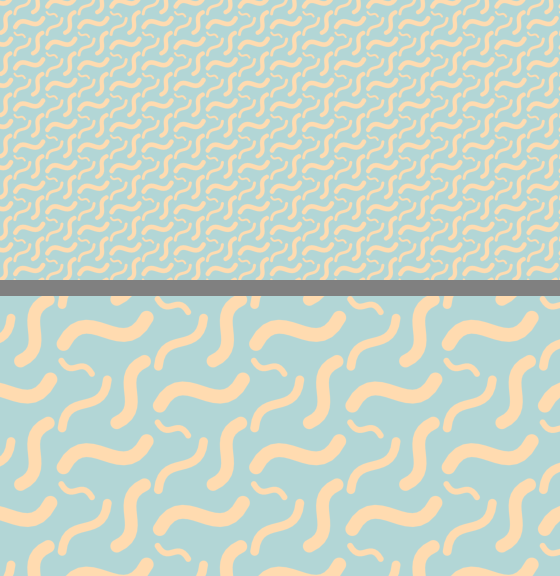
Top, the full canvas; bottom, a detail of the centre.
This pattern is drawn by a WebGL 1 fragment shader. Its source:

```glsl
precision highp float;

uniform vec2 u_resolution;

// Lengths are in hundredths of the canvas height.
#define COLUMN_STEP 11.46
#define ROW_STEP 14.69
#define ANCHOR vec2(10.42, 91.9)
#define BACKGROUND vec3(0.70, 0.84, 0.84)
#define CREAM vec3(1.0, 0.86, 0.69)
#define EDGE_PIXELS 0.75
#define SEGMENTS 14

float segmentDistance(vec2 p, vec2 a, vec2 b) {
  vec2 ab = b - a;
  float t = clamp(dot(p - a, ab) / dot(ab, ab), 0.0, 1.0);
  return length(p - a - ab * t);
}

// Point-symmetric cubic Bezier through -end, -handle, handle, end; s in [-1, 1].
vec2 squigglePoint(float s, vec2 end, vec2 handle) {
  float s2 = s * s;
  return 0.25 * s * (end * (3.0 + s2) + 3.0 * handle * (1.0 - s2));
}

float squiggleDistance(vec2 p, vec2 end, vec2 handle, float radius) {
  float d = 1e3;
  vec2 previous = -end;
  for (int i = 1; i <= SEGMENTS; i++) {
    float s = 2.0 * float(i) / float(SEGMENTS) - 1.0;
    vec2 next = squigglePoint(s, end, handle);
    d = min(d, segmentDistance(p, previous, next));
    previous = next;
  }
  return d - radius;
}

// Repeats one squiggle over a half-drop lattice.
float repeatedSquiggle(vec2 p, vec2 end, vec2 handle, float radius) {
  float nearest = floor(p.x / COLUMN_STEP + 0.5);
  float d = 1e3;
  for (int i = -1; i <= 1; i++) {
    float column = nearest + float(i);
    vec2 q = p - vec2(COLUMN_STEP, -0.5 * ROW_STEP) * column;
    q.y -= ROW_STEP * floor(q.y / ROW_STEP + 0.5);
    d = min(d, squiggleDistance(q, end, handle, radius));
  }
  return d;
}

void main() {
  float unitsPerPixel = 100.0 / u_resolution.y;
  vec2 p = gl_FragCoord.xy * unitsPerPixel - ANCHOR;

  // Broad wave, upright stroke, slim stroke and tiny ripple
  float d = repeatedSquiggle(p, vec2(4.95, 1.56), vec2(2.1, -3.9), 0.82);
  d = min(d, repeatedSquiggle(p - vec2(3.04, -7.29),
                              vec2(1.65, 3.65), vec2(-2.25, 1.85), 0.76));
  d = min(d, repeatedSquiggle(p - vec2(-2.43, -8.7),
                              vec2(2.69, 2.86), vec2(2.25, -1.65), 0.52));
  d = min(d, repeatedSquiggle(p - vec2(-3.39, -4.34),
                              vec2(1.82, -0.78), vec2(0.52, 1.45), 0.35));

  float edge = EDGE_PIXELS * unitsPerPixel;
  float ink = 1.0 - smoothstep(-edge, edge, d);
  gl_FragColor = vec4(mix(BACKGROUND, CREAM, ink), 1.0);
}
```
